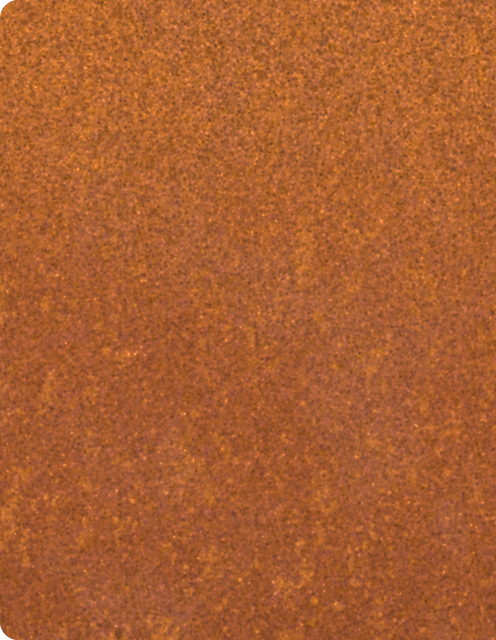
Write a Shadertoy shader that draws this texture.

```glsl
// Weathered rust plate: fine grain, orange flecks and dull patches, rounded on its left corners.

vec3 hash3(vec2 cell) {
    vec3 q = fract(cell.xyx * vec3(0.1031, 0.1030, 0.0973));
    q += dot(q, q.yxz + 33.33);
    return fract((q.xxy + q.yzz) * q.zyx);
}

// Soft cellular noise: light and dark round spots summed around 0.5.
float cellular(vec2 p) {
    vec2 cell = floor(p);
    float sum = 0.5;
    for (int y = -1; y <= 1; y++)
    for (int x = -1; x <= 1; x++) {
        vec2 neighbour = cell + vec2(x, y);
        vec3 rnd = hash3(neighbour + 57.0);
        vec2 offset = neighbour + rnd.xy - p;
        sum += exp(-4.0 * dot(offset, offset)) * (rnd.z - 0.5);
    }
    return sum;
}

void mainImage(out vec4 fragColor, in vec2 fragCoord) {
    vec2 p = fragCoord / iResolution.y;

    // Broad clouds, vertical streaks and small clumps
    float cloud = 0.6 * cellular(p * vec2(8.0, 5.0)) + 0.4 * cellular(p * vec2(19.0, 13.0) + 31.0);
    float streak = cellular(p * vec2(36.0, 15.0) + 9.0);
    float clump = cellular(p * vec2(92.0, 80.0) + 17.0);
    float speck = cellular(p * 150.0 + 43.0);
    float grain = cellular(p * 235.0 + 71.0);

    // Brown below, brighter orange above
    float height = smoothstep(0.35, 0.95, p.y + 0.25 * (cloud - 0.5));
    vec3 rust = mix(vec3(0.638, 0.343, 0.182), vec3(0.735, 0.420, 0.190), height);
    rust *= 0.95 + 0.05 * smoothstep(0.0, 0.25, p.y);

    // Dull mauve patches
    float dull = smoothstep(0.46, 0.70, cloud);
    rust = mix(rust, vec3(0.660, 0.385, 0.250), 0.5 * dull * (1.0 - 0.4 * height));

    // Orange flecks gathered along the streaks
    float fleck = smoothstep(0.53, 0.76, 0.36 * streak + 0.44 * clump + 0.2 * speck);
    rust = mix(rust, vec3(0.790, 0.460, 0.185), 0.6 * fleck);

    // Grain, stronger towards the top
    float relief = 0.85 * (grain - 0.5) + 0.3 * (speck - 0.5);
    rust *= 1.0 + relief * mix(0.44, 0.60, height);
    float pit = smoothstep(0.54, 0.78, 0.65 * speck + 0.35 * cellular(p * 85.0 + 5.0));
    rust = mix(rust, vec3(0.510, 0.265, 0.110), 0.6 * pit * height);
    rust.b += 0.09 * (cellular(p * 110.0 + 83.0) - 0.5);

    // Sparse pale glints
    float glint = smoothstep(0.86, 0.98, grain) * smoothstep(0.55, 0.75, speck);
    rust += vec3(0.12, 0.11, 0.07) * glint;

    // White outside the rounded left corners
    float radius = 0.029;
    vec2 corner = vec2(radius - p.x, abs(p.y - 0.5) - 0.5 + radius);
    float edge = (length(max(corner, 0.0)) - radius) * iResolution.y;
    fragColor = vec4(mix(rust, vec3(1.0), smoothstep(-0.5, 0.8, edge)), 1.0);
}
```
